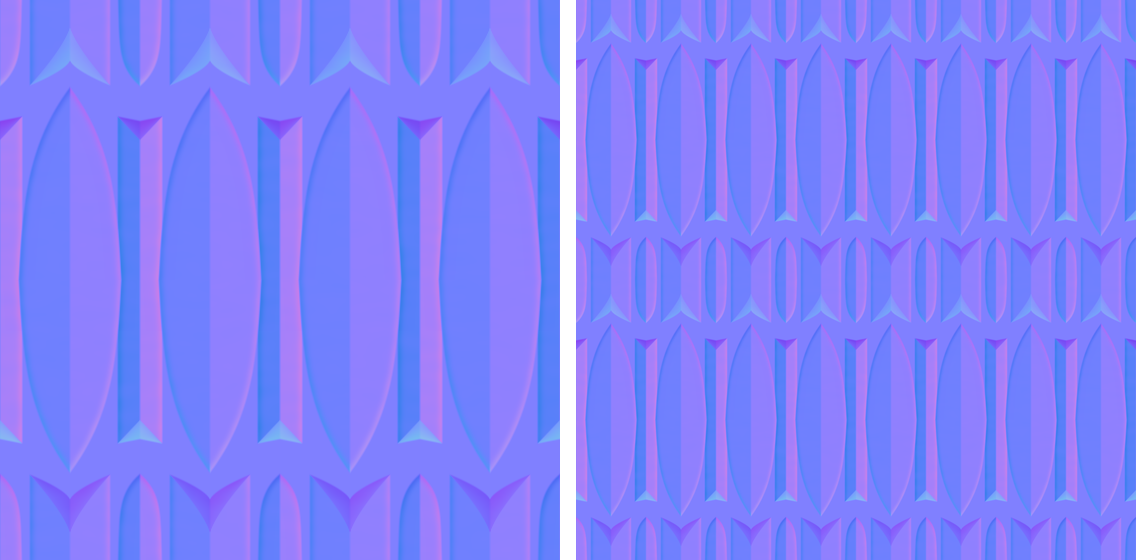
Left, the tile; right, the same tile 2 across and 2 down.
Reproduce this texture map procedurally as a Shadertoy shader.

```glsl
const float COLUMNS = 4.0;
const float PITCH = 1.0 / COLUMNS;

// Half sizes, as fractions of the canvas
const vec2 LEAF_SIZE = vec2(0.0911, 0.344);
const vec2 DART_SIZE = vec2(0.0390, 0.1536);
const float BAR_WIDTH = 0.0397;
const float BAND_WIDTH = 0.0716;

// End facets: apex of the facet, bottom of the notch, outer corner
const vec3 BAR_END = vec3(0.250, 0.284, 0.2917);
const vec3 BAND_END = vec3(0.047, 0.107, 0.1523);
const vec2 NO_END = vec2(10.0, 11.0);

// Surface tilts: x on the roof sides, y added along the edges
const vec2 LEAF_TILT = vec2(0.125, 0.25);
const vec2 BAR_TILT = vec2(0.30, 0.24);
const vec2 BAND_TILT = vec2(0.125, 0.25);
const vec2 DART_TILT = vec2(0.21, 0.25);
const float BAR_END_TILT = 0.46;
const float BAND_END_TILT = 0.30;

const float BEVEL = 0.008;
const float SOFT = 0.0025;
const float RIDGE = 0.002;
const float RIPPLE = 0.16;
const vec2 RIPPLE_CELLS = vec2(16.0, 40.0);

vec2 hashGradient(vec2 cell) {
    cell = mod(cell, RIPPLE_CELLS);
    float h = fract(sin(dot(cell, vec2(127.1, 311.7))) * 43758.5);
    return vec2(cos(6.2832 * h), sin(6.2832 * h));
}

// Gradient noise that wraps at the canvas edges
float gradientNoise(vec2 p) {
    vec2 i = floor(p), f = p - i;
    vec2 u = f * f * f * (f * (f * 6.0 - 15.0) + 10.0);
    vec2 e = vec2(1.0, 0.0);
    float a = dot(hashGradient(i), f);
    float b = dot(hashGradient(i + e.xy), f - e.xy);
    float c = dot(hashGradient(i + e.yx), f - e.yx);
    float d = dot(hashGradient(i + e.xx), f - e.xx);
    return mix(mix(a, b, u.x), mix(c, d, u.x), u.y);
}

// Half width of a pointed blade at height y, and its slope along |y|
vec2 blade(vec2 size, float y, float linearPart, float power) {
    float t = abs(y) / size.y;
    float curved = 1.0 - linearPart;
    float width = 1.0 - linearPart * t - curved * pow(t, power);
    float slope = -(linearPart + curved * power * pow(t, power - 1.0));
    return vec2(size.x * width, size.x / size.y * slope);
}

// Lays one ridged shape over the surface; end = (facet start, outer reach)
void addShape(inout vec2 tilt, vec2 p, vec2 outline, vec2 tilts, vec2 end, float endTilt) {
    float side = clamp(p.x / RIDGE, -1.0, 1.0);
    float upDown = p.y < 0.0 ? -1.0 : 1.0;
    float d = (abs(p.x) - outline.x) / length(vec2(1.0, outline.y));
    vec2 outward = normalize(vec2(side, -outline.y * upDown));
    float bevel = exp(-d * d / (BEVEL * BEVEL));
    vec2 face = vec2(tilts.x * side, 0.0) + tilts.y * bevel * outward;

    // Sloping end facet, steeper towards its rim
    float y = abs(p.y);
    float rise = clamp((y - end.x) / max(end.y - end.x, 0.001), 0.0, 1.0);
    vec2 endFace = vec2(0.07 * side, upDown * endTilt * mix(0.45, 1.0, rise));
    face = mix(face, endFace, smoothstep(-SOFT, SOFT, y - end.x));

    float inside = smoothstep(SOFT, -SOFT, d) * smoothstep(SOFT, -SOFT, y - end.y);
    tilt = mix(tilt, face, inside);
}

void mainImage(out vec4 fragColor, in vec2 fragCoord) {
    vec2 uv = fragCoord / iResolution.xy;

    // Local axes: leaf and bar rows sit mid canvas, bands and darts on the wrap
    float leafX = (fract(uv.x * COLUMNS) - 0.5) * PITCH;
    float barX = (fract(uv.x * COLUMNS + 0.5) - 0.5) * PITCH;
    float midY = uv.y - 0.5;
    float wrapY = fract(uv.y + 0.5) - 0.5;
    vec2 tilt = vec2(0.0);

    // Bars, pinched where the leaves bulge
    vec2 leaf = blade(LEAF_SIZE, midY, 0.2, 3.3);
    float gap = 0.5 * PITCH - leaf.x;
    vec2 bar = gap < BAR_WIDTH ? vec2(gap, -leaf.y) : vec2(BAR_WIDTH, 0.0);
    float u = abs(barX) / BAR_WIDTH;
    vec2 barEnd = mix(BAR_END.xy, BAR_END.zz, u);
    addShape(tilt, vec2(barX, midY), bar, BAR_TILT, barEnd, BAR_END_TILT);

    // Leaves
    addShape(tilt, vec2(leafX, midY), leaf, LEAF_TILT, NO_END, 0.0);

    // Wide bands with curved notches
    u = abs(leafX) / BAND_WIDTH;
    vec2 bandEnd = mix(BAND_END.xy, BAND_END.zz, pow(vec2(u), vec2(0.75, 0.65)));
    addShape(tilt, vec2(leafX, wrapY), vec2(BAND_WIDTH, 0.0), BAND_TILT, bandEnd, BAND_END_TILT);

    // Darts
    vec2 dart = blade(DART_SIZE, wrapY, 0.1, 5.0);
    addShape(tilt, vec2(barX, wrapY), dart, DART_TILT, NO_END, 0.0);

    // Faint ripples, then encode with green pointing down
    tilt *= 1.0 + RIPPLE * gradientNoise(uv * RIPPLE_CELLS);
    vec3 normal = vec3(tilt.x, -tilt.y, sqrt(max(1.0 - dot(tilt, tilt), 0.0)));
    fragColor = vec4(0.5 + 0.5 * normal, 1.0);
}
```
